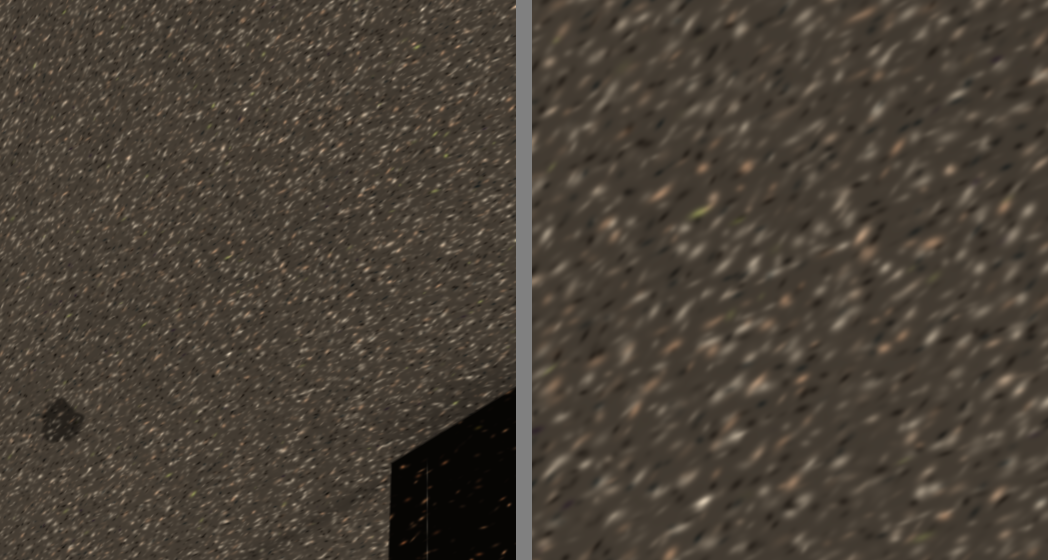
Left: the whole. Right: its middle third, enlarged.
Write a Shadertoy shader that draws this texture.

```glsl
const vec3 STONE = vec3(0.262, 0.232, 0.196);
const vec3 PALE = vec3(1.0, 0.94, 0.84);
const vec3 RUST = vec3(1.0, 0.72, 0.52);
const vec3 MOSS = vec3(0.85, 0.95, 0.40);
const vec3 VOID = vec3(0.022, 0.018, 0.012);

vec3 hash3(vec2 cell, float seed) {
    vec3 q = fract(vec3(cell.xyx + seed) * vec3(0.1031, 0.1030, 0.0973));
    q += dot(q, q.yxz + 33.33);
    return fract((q.xxy + q.yzz) * q.zyx);
}

vec2 rotate(vec2 v, float a) {
    return vec2(cos(a) * v.x + sin(a) * v.y, cos(a) * v.y - sin(a) * v.x);
}

float segmentDistance(vec2 p, vec2 a, vec2 b) {
    vec2 ab = b - a;
    return length(p - a - ab * clamp(dot(p - a, ab) / dot(ab, ab), 0.0, 1.0));
}

vec3 grainTint(float pick) {
    vec3 tint = mix(PALE, RUST, smoothstep(0.55, 0.95, pick));
    return mix(tint, MOSS, step(0.985, pick));
}

// Slanted soft grains, one per jittered cell; strength runs from low to high
vec3 grains(vec2 p, float size, float angle, vec2 strength, float rarity, float seed) {
    vec2 g = p / size;
    vec2 home = floor(g);
    vec3 sum = vec3(0.0);
    for (int y = -1; y <= 1; y++) {
        for (int x = -1; x <= 1; x++) {
            vec2 cell = home + vec2(x, y);
            vec3 place = hash3(cell, seed);
            vec3 look = hash3(cell, seed + 57.3);
            vec2 d = rotate(g - cell - place.xy, angle + 0.6 * (place.z - 0.5));
            d /= vec2(mix(0.34, 0.60, look.y), mix(0.18, 0.27, look.z));
            float level = mix(strength.x, strength.y, pow(look.x, rarity));
            sum += grainTint(fract(look.y * 7.0 + look.z)) * level * exp(-dot(d, d));
        }
    }
    return sum;
}

// Broad uneven light from layered sines
float unevenness(vec2 p) {
    return 0.5 * sin(5.0 * p.x + 3.0 * p.y + sin(6.0 * p.y))
         + 0.3 * sin(13.0 * p.y - 9.0 * p.x + 1.3)
         + 0.2 * sin(23.0 * p.x + 17.0 * p.y);
}

float stainMask(vec2 p, vec2 center, float radius) {
    vec2 d = p - center;
    float a = atan(d.y, d.x);
    float edge = radius * (1.0 + 0.10 * sin(3.0 * a + 2.2) + 0.07 * sin(5.0 * a + 0.6)
               + 0.05 * sin(9.0 * a));
    return 1.0 - smoothstep(-0.005, 0.005, length(d) - edge);
}

float openingMask(vec2 p, vec2 corner, float slope, float blur) {
    float side = p.x - corner.x + 0.03 * (corner.y - p.y);
    float top = (corner.y + slope * (p.x - corner.x) - p.y) / sqrt(1.0 + slope * slope);
    return smoothstep(-blur, blur, min(side, top));
}

void mainImage(out vec4 fragColor, in vec2 fragCoord) {
    vec2 p = fragCoord / iResolution.y;
    vec2 warped = vec2(p.x * (1.14 - 0.18 * p.x), p.y);
    float angle = 0.62 + 0.28 * p.y - 0.18 * p.x;

    // Speckled stone: fine mottling below bright flecks
    vec3 mottle = grains(warped, 0.0085, angle, vec2(-0.11, 0.14), 1.0, 3.0);
    vec3 flecks = grains(warped, 0.0115, angle, vec2(0.0, 0.34), 3.0, 19.0);
    vec3 color = STONE + mottle + flecks * mix(0.88, 1.12, p.x);
    color *= 1.0 + 0.035 * unevenness(p);

    // Faint diagonal crease, shade near the opening
    float crease = segmentDistance(p, vec2(0.44, 0.0), vec2(0.70, 0.145));
    color *= 1.0 - 0.16 * exp(-pow(crease / 0.013, 2.0));
    float shade = segmentDistance(p, vec2(0.75, 0.22), vec2(0.95, 0.34));
    color *= 1.0 - 0.22 * exp(-pow(shade / 0.055, 2.0));

    // Round dark stain
    float stain = stainMask(p, vec2(0.109, 0.247), 0.037);
    vec3 soaked = color * 0.58 + 0.35 * flecks - 0.01;
    color = mix(color, soaked, stain);

    // Black opening with sparse sparks and a thin upright seam
    vec3 sparks = grains(p, 0.0115, 0.5, vec2(0.0, 0.42), 16.0, 41.0);
    float seam = exp(-pow((p.x - 0.763) / 0.0018, 2.0)) * (1.0 - smoothstep(0.14, 0.19, p.y));
    vec3 inside = VOID + sparks * RUST + seam * (0.09 + 0.05 * sin(p.y * 130.0)) * PALE;
    color = mix(color, inside, openingMask(p, vec2(0.699, 0.173), 0.61, 0.003));

    fragColor = vec4(clamp(color, 0.0, 1.0), 1.0);
}
```
